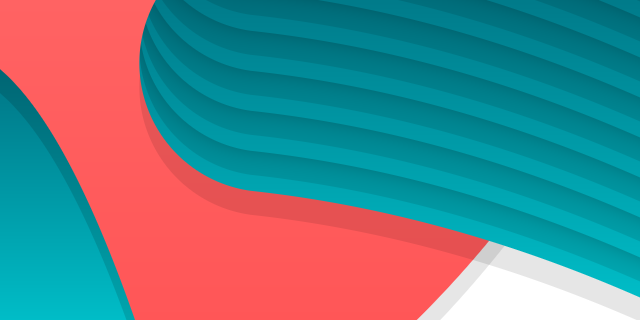
Give the GLSL for this background, as a WebGL 2 fragment shader.

```glsl
#version 300 es
precision highp float;
// Layered paper background: striped teal wave, teal hill and white corner on coral.
uniform vec2 u_resolution;
out vec4 outColor;

const vec3 CORAL_LOW = vec3(1.0, 0.338, 0.342);
const vec3 CORAL_HIGH = vec3(1.0, 0.388, 0.388);
const vec3 TEAL_DEEP = vec3(0.0, 0.48, 0.54);
const vec3 TEAL_BRIGHT = vec3(0.0, 0.74, 0.78);
const vec2 DROP = vec2(0.0, 0.075);   // shadow offset, in canvas heights
const float LAYER_STEP = 0.125;
const int LAYERS = 8;

// Smooth coverage of a signed distance, positive inside.
float cover(float dist, float pixel) {
    return clamp(dist / pixel + 0.5, 0.0, 1.0);
}

// Approximate signed distance above the curve y = start + slope x + bend x^2.
float aboveCurve(vec2 p, float start, float slope, float bend) {
    float y = start + p.x * (slope + bend * p.x);
    float steepness = slope + 2.0 * bend * p.x;
    return (p.y - y) / sqrt(1.0 + steepness * steepness);
}

// Rounded left end joined to a long falling curve.
float waveShape(vec2 p) {
    const float joinX = 0.78125;
    if (p.x < joinX) return 0.403 - length(p - vec2(0.8385, 0.803));
    return aboveCurve(p - vec2(joinX, 0.0), 0.404, -0.108, -0.136);
}

float hillShape(vec2 p) {
    return -aboveCurve(p, 0.784, -0.852, -2.385);
}

float cornerShape(vec2 p) {
    return -aboveCurve(p - vec2(1.302, 0.0), 0.0, 0.98, 0.495);
}

// Stacked copies of the wave, each shading the one beneath it.
float layerShade(vec2 p, float pixel) {
    float shade = 1.0;
    for (int i = 1; i <= LAYERS; i++) {
        vec2 q = p - vec2(0.0, float(i) * LAYER_STEP);
        float dist = waveShape(q);
        float shadow = cover(waveShape(q + DROP), pixel);
        float contact = exp(-max(-dist, 0.0) / 0.03);
        shade *= 1.0 - shadow * (0.09 + 0.11 * contact);
        shade = mix(shade, 1.0, cover(dist, pixel));
    }
    return shade;
}

void main() {
    vec2 p = gl_FragCoord.xy / u_resolution.y;
    float pixel = 1.0 / u_resolution.y;

    // Coral sheet over a white corner
    vec3 color = mix(CORAL_LOW, CORAL_HIGH, p.y);
    float cornerLight = cover(cornerShape(p + DROP), pixel);
    cornerLight = cover(cornerShape(p + DROP * vec2(1.0, 1.0)), pixel);
    float cornerLit = cover(cornerShape(p + DROP), pixel);
    float corner = cover(cornerShape(p), pixel);
    cornerLit = cover(cornerShape(p + DROP), pixel) * corner;
    color = mix(color, vec3(mix(0.9, 1.0, cornerLit)), corner);

    // Hill with a darker rim
    vec3 hill = mix(TEAL_DEEP, TEAL_BRIGHT, (0.72 - p.y) / 0.72);
    hill *= mix(0.87, 1.0, cover(hillShape(p + DROP), pixel));
    color = mix(color, hill, cover(hillShape(p), pixel));

    // Wave and its cast shadow
    color *= 1.0 - 0.1 * cover(waveShape(p + DROP), pixel);
    vec3 wave = mix(TEAL_DEEP, TEAL_BRIGHT, (1.0 - p.y) / 0.93);
    wave *= layerShade(p, pixel);
    color = mix(color, wave, cover(waveShape(p), pixel));

    outColor = vec4(color, 1.0);
}
```
